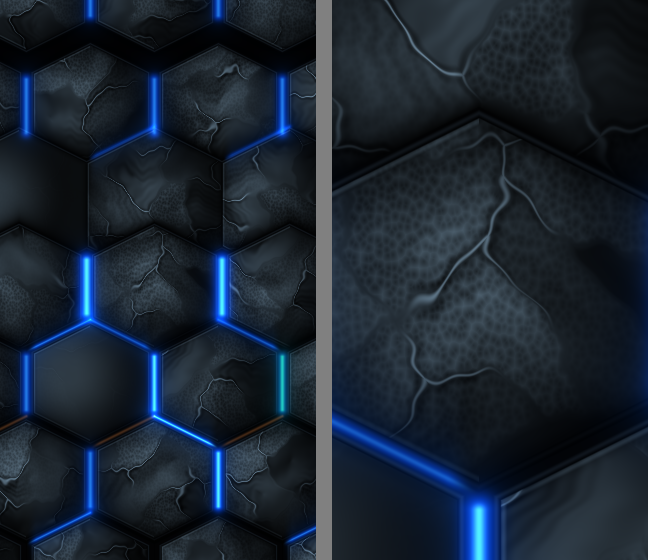
Left: the whole. Right: its middle third, enlarged.
This pattern is drawn by a Shadertoy shader. Its source:

```glsl
// Rows of dark slate hexagon plates with blue neon light in the gaps.

vec2 hash2(vec2 p) {
    return fract(sin(vec2(dot(p, vec2(127.1, 311.7)), dot(p, vec2(269.5, 183.3)))) * 43758.5);
}

// Cellular noise: nearest distance, gap to the second nearest, cell value.
vec3 cellular(vec2 p) {
    vec3 n = vec3(9.0, 9.0, 0.0);
    for (int j = -1; j <= 1; j++)
    for (int i = -1; i <= 1; i++) {
        vec2 cell = floor(p) + vec2(i, j);
        vec2 h = hash2(cell);
        float d = length(cell + h - p);
        if (d < n.x) n = vec3(d, n.x, h.x);
        else n.y = min(n.y, d);
    }
    return vec3(n.x, n.y - n.x, n.z);
}

// Brightness of flaked stone: tilted facets, brush strokes, grain and creases.
float slate(vec2 p) {
    vec2 w = p + 0.15 * sin(p.yx * 4.0 + vec2(0.0, 2.0)) + 0.04 * sin(p.yx * 13.0 + vec2(1.0, 4.0));
    w += 0.012 * sin(p.yx * 37.0);
    vec3 flake = cellular(w * 1.5);
    float inside = smoothstep(0.0, 0.08, flake.y);
    float facet = cellular(w * 1.5 + 0.06).x - flake.x;
    float broken = smoothstep(-0.3, 0.7, sin(w.x * 5.0 + w.y * 3.0));
    float crease = (1.0 - smoothstep(0.0, 0.035, flake.y)) * broken;
    float groove = smoothstep(0.16, 0.05, flake.y) * smoothstep(0.0, 0.06, flake.y) * broken;
    float grain = (cellular(p * vec2(30.0, 24.0)).x - 0.5) * smoothstep(0.2, 0.8, flake.z);
    float bend = w.x * 5.0 + w.y * 7.0 + 3.0 * sin(w.y * 2.5 - w.x * 3.0);
    float strokes = 0.12 * sin(bend) + 0.07 * sin(bend * 5.0 + 4.0 * sin(p.y * 5.0)) * broken;
    float tone = 0.9 + 2.2 * facet + strokes + inside * (0.5 * (flake.z - 0.5) + 0.55 * grain);
    return max(tone - 0.3 * groove + 1.1 * crease, 0.1);
}

float segment(vec2 p, vec2 a, vec2 b) {
    vec2 ab = b - a;
    return length(p - a - ab * clamp(dot(p - a, ab) / dot(ab, ab), 0.0, 1.0));
}

// Blue tube with a pale core and a soft halo.
vec3 neon(float d, float width, float power) {
    float t = d / width;
    return power * (vec3(0.01, 0.2, 0.76) * exp(-t * t)
        + vec3(0.3, 0.62, 0.3) * power * power * exp(-8.0 * t * t)
        + vec3(0.005, 0.12, 0.32) * exp(-7.5 * d));
}

void mainImage(out vec4 fragColor, in vec2 fragCoord) {
    // The canvas is 4.32 units wide, with y running down from the top.
    float px = 4.32 / iResolution.x;
    vec2 p = vec2(fragCoord.x, iResolution.y - fragCoord.y) * px;
    vec3 col = vec3(0.004, 0.006, 0.009);
    vec3 glow = vec3(0.0);

    for (int r = 0; r < 7; r++) {
        // Cell of this row; the third row is long and lies under the fourth.
        float row = float(r);
        float pitch = r == 2 || r == 3 ? 1.85 : 1.75;
        bool shifted = r == 1 || r == 4 || r == 6;
        float x = (p.x - 2.11) / pitch + (shifted ? 0.5 : 0.0);
        float id = floor(x + 0.5);
        vec2 q = vec2((x - id) * pitch, p.y - (r < 2 ? 1.6 * row - 0.15 : 1.32 * row - 0.04));
        vec2 k = q;
        if (r == 2) k.y -= clamp(k.y, 0.0, 0.4);

        float side = abs(k.x) - pitch * 0.5;
        float slant = dot(abs(k), vec2(0.447, 0.894)) - 0.787;
        float body = max(side, slant);
        float plate = max(side + (r == 2 ? 0.01 : 0.1), slant + (r > 3 ? 0.075 : 0.045));

        // Cast shadow and black frame with a faint bevel
        col *= 1.0 - 0.9 * exp(-10.0 * max(body, 0.0));
        col = mix(col, vec3(0.006, 0.009, 0.013), 1.0 - smoothstep(-px, px, body));
        float bevel = 1.0 - smoothstep(0.0, 0.018, abs(plate - 0.02));
        col += vec3(0.05, 0.065, 0.08) * bevel * step(body, 0.0);

        // Stone face, lit from a side that varies by plate
        if (plate < px) {
            vec2 seed = hash2(vec2(id, row) + 3.0);
            bool smoothFace = (r == 2 && id < 0.0) || (r == 4 && id == 0.0);
            float stone = mix(0.95, slate(q + 9.0 * seed), smoothFace ? 0.06 : 1.0);
            vec2 center = vec2(0.5 * seed.x - 0.45, r == 2 ? 0.1 : -0.12);
            float light = mix(0.06, 0.275, smoothstep(1.05, 0.1, length(q - center)));
            light *= mix(0.7, 1.0, smoothstep(0.0, 0.07, -plate));
            vec3 face = vec3(0.7, 0.87, 1.0) * light * stone;
            face += vec3(0.08, 0.1, 0.115) * (1.0 - smoothstep(0.0, 0.02, abs(plate + 0.012))) * step(q.x, 0.0);
            col = mix(col, face, 1.0 - smoothstep(-px, px, plate));
        }

        // Upright tubes between neighbours
        float gap = floor(x);
        bool bright = r == 3 || ((r == 4 || r == 5) && gap == 0.0);
        float power = r == 2 || r == 6 ? 0.0 : bright ? 1.0 : 0.72;
        float bar = length(vec2(side, max(abs(q.y) - 0.36, 0.0)));
        vec3 tint = r == 4 && gap > 0.0 ? vec3(1.0, 1.7, 0.85) : vec3(1.0);
        glow += tint * neon(bar, r == 3 ? 0.115 : 0.075, power);

        // Lit upper edges
        float left = segment(q, vec2(0.0, -0.87), vec2(-0.87, -0.44));
        float right = segment(q, vec2(0.0, -0.87), vec2(0.87, -0.44));
        float leftPower = r == 2 && id >= 0.0 ? 0.45 : r == 6 && id != 1.0 ? 0.7 : r == 4 && id == 0.0 ? 0.7 : 0.0;
        float rightPower = r == 4 && id >= 0.0 ? 0.6 : r == 5 && id == 0.0 ? 1.0 : 0.0;
        float fade = smoothstep(0.0, 0.15, -side);
        glow += fade * (neon(left, 0.03, leftPower) + neon(right, 0.035, rightPower));
        if (r == 5) glow += fade * vec3(0.25, 0.14, 0.06) * exp(-left * left * 2500.0);
    }
    fragColor = vec4(min(col + glow, 1.0), 1.0);
}
```
